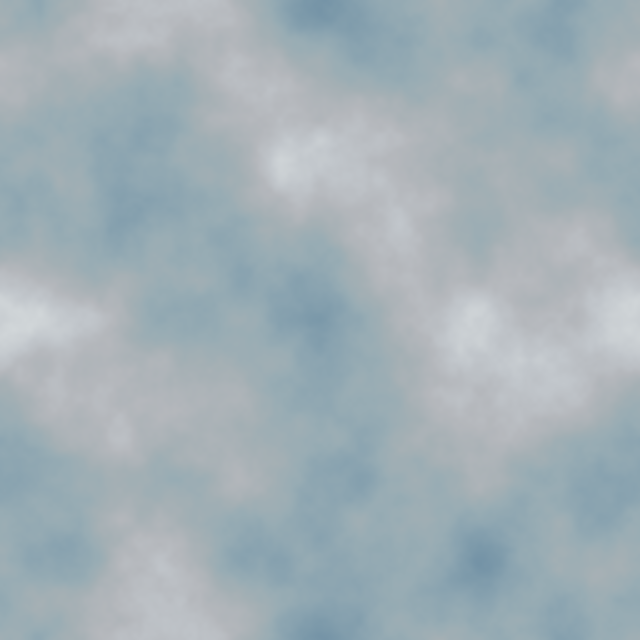
This texture is drawn by a Shadertoy shader. Its source:

```glsl
// Soft overcast sky: hazy grey-white cloud over muted blue, tiling seamlessly.
// Six octaves of periodic value noise are summed to a field of zero mean and
// unit deviation, which is then looked up in a blue-to-white colour ramp.

const int   BASE_CELLS = 4;      // lattice cells across the canvas, first octave
const int   OCTAVES    = 6;
const float GAIN       = 0.5;    // amplitude ratio between octaves
const float SPREAD     = 1.165;  // brings the summed octaves to unit deviation
const uint  SEED       = 17u;

const float RAMP_START = -2.5;   // field value of the first colour
const float RAMP_STEP  = 0.7;    // field distance between colours
const int   RAMP_SIZE  = 8;
const vec3 SKY_RAMP[RAMP_SIZE] = vec3[RAMP_SIZE](
    vec3(0.430, 0.555, 0.640),   // deep blue gap
    vec3(0.485, 0.600, 0.665),
    vec3(0.540, 0.640, 0.690),
    vec3(0.595, 0.675, 0.705),   // teal haze
    vec3(0.650, 0.690, 0.708),
    vec3(0.705, 0.717, 0.735),   // warm grey cloud
    vec3(0.755, 0.775, 0.795),
    vec3(0.820, 0.840, 0.850));  // bright crest

// Integer hash of a lattice point, uniform with zero mean and unit deviation
float latticeValue(ivec2 cell, int octave) {
    uint h = uint(cell.x) * 1597334677u ^ uint(cell.y) * 3812015801u;
    h ^= (uint(octave) + SEED) * 2654435769u;
    h = (h ^ (h >> 16)) * 2146121005u;
    h = (h ^ (h >> 15)) * 2221713035u;
    h ^= h >> 16;
    return (float(h >> 8) / 16777216.0 - 0.5) * sqrt(12.0);
}

// Smoothly interpolated lattice values, repeating after the given cell count
float tiledNoise(vec2 uv, int cells, int octave) {
    vec2 p = fract(uv) * float(cells);
    ivec2 a = ivec2(floor(p)) % cells;
    ivec2 b = (a + 1) % cells;
    vec2 f = fract(p);
    f = f * f * (3.0 - 2.0 * f);
    float lower = mix(latticeValue(a, octave), latticeValue(ivec2(b.x, a.y), octave), f.x);
    float upper = mix(latticeValue(ivec2(a.x, b.y), octave), latticeValue(b, octave), f.x);
    return mix(lower, upper, f.y);
}

// Mean and deviation of the coarse lattice, used to keep the colour shares even
vec2 baseStatistics() {
    float sum = 0.0, squares = 0.0;
    for (int y = 0; y < BASE_CELLS; y++) {
        for (int x = 0; x < BASE_CELLS; x++) {
            float v = latticeValue(ivec2(x, y), 0);
            sum += v;
            squares += v * v;
        }
    }
    float count = float(BASE_CELLS * BASE_CELLS);
    float mean = sum / count;
    return vec2(mean, sqrt(squares / count - mean * mean));
}

float cloudField(vec2 uv) {
    vec2 stats = baseStatistics();
    float field = (tiledNoise(uv, BASE_CELLS, 0) - stats.x) / stats.y;
    float amplitude = GAIN;
    int cells = BASE_CELLS * 2;
    for (int octave = 1; octave < OCTAVES; octave++) {
        field += amplitude * tiledNoise(uv, cells, octave);
        amplitude *= GAIN;
        cells *= 2;
    }
    return field * SPREAD;
}

vec3 skyColor(float field) {
    float t = clamp((field - RAMP_START) / RAMP_STEP, 0.0, float(RAMP_SIZE - 1));
    int i = min(int(t), RAMP_SIZE - 2);
    return mix(SKY_RAMP[i], SKY_RAMP[i + 1], t - float(i));
}

void mainImage(out vec4 fragColor, in vec2 fragCoord) {
    vec2 uv = fragCoord / iResolution.y;
    fragColor = vec4(skyColor(cloudField(uv)), 1.0);
}
```
